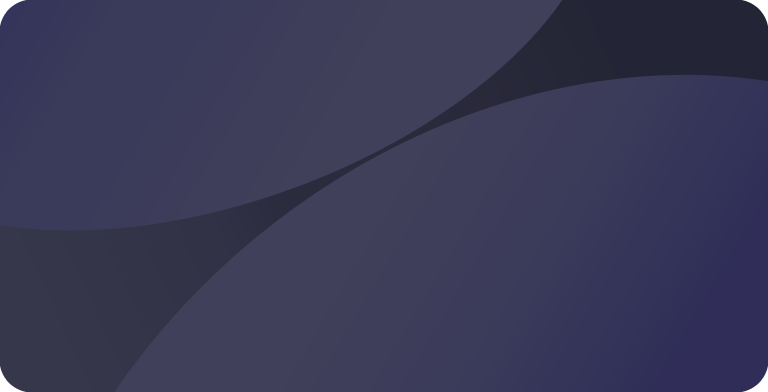
Write a WebGL 1 fragment shader that draws this background.

```glsl
precision highp float;
// A rounded card with two large tilted ellipses, upper left and lower right,
// nearly touching over a dark backdrop. Each ellipse is an implicit conic whose
// edge is softened by its gradient; colours are slanted linear ramps.

uniform vec2 u_resolution;

// Position of x between a and b, clamped to 0..1.
float ramp(float a, float b, float x) {
  return clamp((x - a) / (b - a), 0.0, 1.0);
}

// Approximate signed distance to x^2 + k.x xy + k.y y^2 + k.z y = 0,
// an ellipse that touches the x axis at the origin.
float ellipseDistance(vec2 q, vec3 k) {
  float f = q.x * q.x + q.y * (k.x * q.x + k.y * q.y + k.z);
  vec2 slope = vec2(2.0 * q.x + k.x * q.y, k.x * q.x + 2.0 * k.y * q.y + k.z);
  return f / max(length(slope), 0.001);
}

float roundedBoxDistance(vec2 q, vec2 halfSize, float radius) {
  vec2 d = abs(q) - halfSize + radius;
  return length(max(d, 0.0)) + min(max(d.x, d.y), 0.0) - radius;
}

// Antialiased coverage, one pixel wide.
float cover(float d) {
  return clamp(0.5 - d * u_resolution.y, 0.0, 1.0);
}

void main() {
  // Height is one unit; width keeps the card's proportions.
  vec2 size = vec2(1.954, 1.0);
  vec2 p = gl_FragCoord.xy / u_resolution * size;

  // Backdrop: slate at lower left, near black at upper right.
  float s = dot(p, vec2(0.91, 0.41));
  vec3 color = mix(vec3(0.212, 0.216, 0.290), vec3(0.192, 0.194, 0.272), ramp(0.16, 0.68, s));
  color = mix(color, vec3(0.171, 0.171, 0.246), ramp(0.68, 0.84, s));
  color = mix(color, vec3(0.160, 0.161, 0.228), ramp(0.84, 1.43, s));
  color = mix(color, vec3(0.139, 0.143, 0.206), ramp(1.43, 1.76, s));

  // Ellipse colours: indigo at the outer corners, greyer toward the middle.
  vec3 grey = vec3(0.255, 0.250, 0.353);
  vec3 blue = vec3(0.228, 0.228, 0.353);
  float t = dot(p, vec2(0.86, -0.51));
  vec3 upper = mix(vec3(0.204, 0.200, 0.355), blue, ramp(-0.51, -0.23, t));
  upper = mix(upper, grey, ramp(-0.05, 0.38, t));
  vec3 lower = mix(grey, blue, ramp(0.58, 1.02, t));
  lower = mix(lower, vec3(0.188, 0.182, 0.345), ramp(1.02, 1.42, t));

  float upperEdge = ellipseDistance(p - vec2(0.178, 0.412), vec3(-1.256, 2.466, -2.545));
  float lowerEdge = ellipseDistance(vec2(1.743, 0.809) - p, vec3(-0.417, 1.057, -2.855));
  color = mix(color, upper, cover(upperEdge));
  color = mix(color, lower, cover(lowerEdge));

  // White outside the rounded corners.
  float card = roundedBoxDistance(p - 0.5 * size, 0.5 * size, 0.082);
  float inside = clamp(1.0 - max(card, 0.0) * u_resolution.y, 0.0, 1.0);
  gl_FragColor = vec4(mix(vec3(1.0), color, inside), 1.0);
}
```
